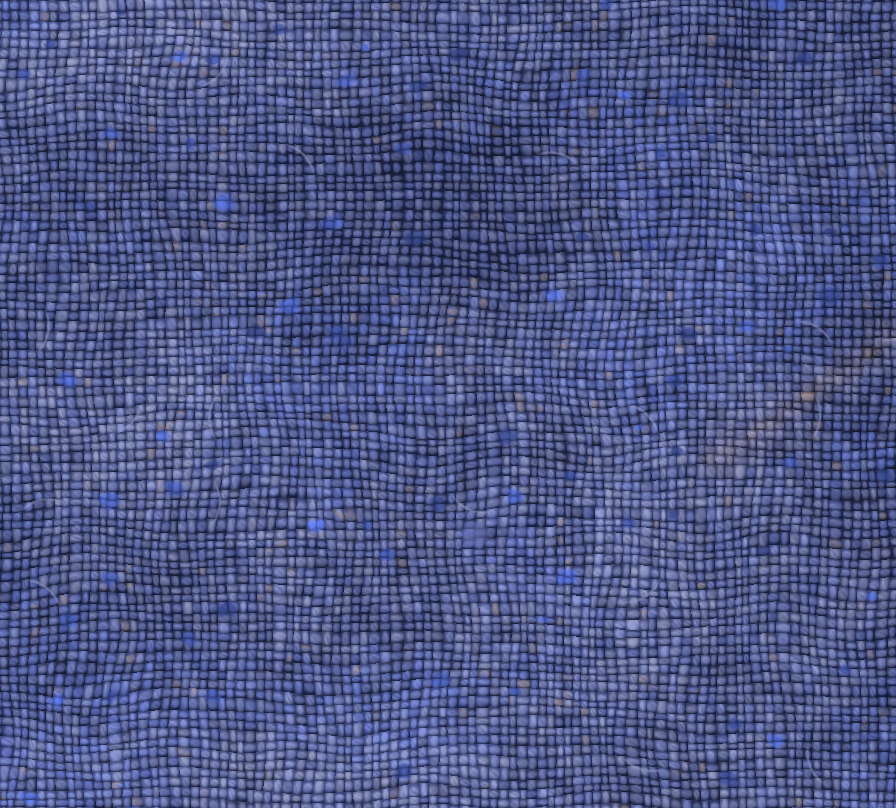
Reproduce this texture procedurally as a Shadertoy shader.

```glsl
// Worn blue linen in plain weave, with uneven threads, slubs, creases and loose fibres.

const vec2 THREADS = vec2(94.0, 84.0);   // repeats across and down
const vec3 GAP     = vec3(0.09, 0.12, 0.25);
const vec3 SHADE   = vec3(0.21, 0.24, 0.41);
const vec3 BODY    = vec3(0.30, 0.34, 0.55);
const vec3 LIGHT   = vec3(0.43, 0.46, 0.66);
const vec3 SHEEN   = vec3(0.61, 0.63, 0.78);
const vec3 DYE     = vec3(0.23, 0.31, 0.63);
const vec3 TAN     = vec3(0.50, 0.43, 0.42);

float hash(vec2 p) {
    vec3 k = fract(p.xyx * 0.1031);
    k += dot(k, k.yzx + 33.33);
    return fract((k.x + k.y) * k.z);
}

float noise(vec2 p) {
    vec2 i = floor(p), f = fract(p);
    f = f * f * (3.0 - 2.0 * f);
    return mix(mix(hash(i), hash(i + vec2(1, 0)), f.x),
               mix(hash(i + vec2(0, 1)), hash(i + vec2(1, 1)), f.x), f.y);
}

float fbm(vec2 p) {
    float sum = 0.0, gain = 0.5;
    for (int i = 0; i < 4; i++) {
        sum += gain * noise(p);
        p = p * 2.03 + 17.3;
        gain *= 0.5;
    }
    return sum / 0.9375;
}

float segmentDist(vec2 p, vec2 a, vec2 b) {
    vec2 ab = b - a;
    return length(p - a - ab * clamp(dot(p - a, ab) / dot(ab, ab), 0.0, 1.0));
}

// Dark gap to bright thread crown
vec3 threadColour(float tone) {
    float t = clamp(tone, 0.0, 1.0) * 4.0;
    vec3 c = mix(GAP, SHADE, clamp(t, 0.0, 1.0));
    c = mix(c, BODY, clamp(t - 1.0, 0.0, 1.0));
    c = mix(c, LIGHT, clamp(t - 2.0, 0.0, 1.0));
    return mix(c, SHEEN, clamp(t - 3.0, 0.0, 1.0));
}

// Threads wander and change width along their length
vec2 bendThreads(vec2 p) {
    vec2 bend = vec2(noise(p * vec2(0.7, 0.16)), noise(p * vec2(0.16, 0.7) + 41.0));
    vec2 drift = vec2(noise(p * 0.11 + 7.0), noise(p * 0.11 + 23.0));
    return p + 0.6 * (bend - 0.5) + 1.2 * (drift - 0.5);
}

// Tone of one crossing; alternate crossings lie along and across
float weaveTone(vec2 p) {
    vec2 id = floor(p), f = fract(p) - 0.5;
    float over = mod(id.x + id.y, 2.0);
    vec2 q = over > 0.5 ? f : f.yx;
    float size = mix(0.86, 1.12, hash(id + 5.0));
    float crown = 1.0 - smoothstep(0.20, 0.67, length(q * vec2(1.16, 0.84)) * size);
    float fibre = noise(vec2(q.x * 5.0 + q.y * 2.5, q.y * 1.5) + id * 9.0) - 0.5;
    float slope = dot(f, vec2(-0.16, 0.24));
    return 0.05 + 0.66 * crown + slope + 0.22 * fibre * crown
         + 0.24 * (hash(id + 71.0) - 0.5) + 0.04 * (over - 0.5);
}

// Scattered lumps: x = cover, y = brightness of the nearest lump
vec2 slubs(vec2 p, float spacing, float chance) {
    vec2 home = floor(p / spacing), result = vec2(0.0);
    for (int y = -1; y <= 1; y++)
    for (int x = -1; x <= 1; x++) {
        vec2 id = home + vec2(x, y);
        vec2 centre = (id + vec2(hash(id + 3.0), hash(id + 13.0))) * spacing;
        float radius = mix(0.55, 1.25, hash(id + 29.0));
        float d = length((p - centre) * vec2(0.85, 1.1)) + 0.5 * (noise(p * 1.3) - 0.5);
        float cover = step(hash(id + 53.0), chance) * (1.0 - smoothstep(radius * 0.5, radius, d));
        if (cover > result.x) result = vec2(cover, hash(id + 67.0));
    }
    return result;
}

// Thin curved hairs, one arc in some grid cells
float hairs(vec2 p, float spacing, float chance) {
    vec2 id = floor(p / spacing), f = fract(p / spacing) - 0.5;
    float angle = 6.2832 * hash(id + 91.0);
    vec2 along = vec2(cos(angle), sin(angle));
    vec2 q = vec2(dot(f, along), dot(f, vec2(-along.y, along.x)));
    float d = abs(q.y + 1.2 * q.x * q.x - 0.06) * spacing;
    float ends = 1.0 - smoothstep(0.15, 0.3, abs(q.x));
    return step(hash(id + 101.0), chance) * ends * (1.0 - smoothstep(0.04, 0.22, d));
}

void mainImage(out vec4 fragColor, in vec2 fragCoord) {
    vec2 uv = fragCoord / iResolution.xy;
    vec2 p = uv * THREADS;
    vec2 woven = bendThreads(p);
    vec2 id = floor(woven);

    // Broad fading, plus a worn patch at the upper left
    float fade = 0.65 * (fbm(uv * 4.0 + 2.0) - 0.5) + 0.12 * (noise(p * 0.35) - 0.5);
    fade += 0.11 * exp(-18.0 * dot(uv - vec2(0.08, 0.78), uv - vec2(0.08, 0.78)));
    fade += 0.08 * (0.5 - uv.y);

    // Soft folds near the right edge
    vec2 wobble = uv + 0.03 * (vec2(noise(uv * 9.0), noise(uv * 9.0 + 31.0)) - 0.5);
    float crease = exp(-60.0 * segmentDist(wobble, vec2(0.89, 0.04), vec2(1.02, 0.14)))
                 + 0.6 * exp(-35.0 * segmentDist(wobble, vec2(0.84, 1.02), vec2(0.77, 0.68)));
    float rub = exp(-70.0 * segmentDist(wobble, vec2(0.80, 0.42), vec2(1.02, 0.60)));

    float tone = weaveTone(woven) + fade * 0.75 - 0.2 * crease + 0.06 * rub;
    vec3 colour = threadColour(tone);

    // Uneven dye, greyed threads and tan flecks
    float dye = smoothstep(0.42, 0.72, fbm(uv * 7.0 + 11.0));
    colour = mix(colour, DYE * (0.45 + 1.1 * tone), 0.16 + 0.28 * dye);
    colour = mix(colour, vec3(dot(colour, vec3(0.3, 0.5, 0.2))) + vec3(0.0, 0.0, 0.06), 0.4 * hash(id + 37.0));
    float fleck = step(0.975, hash(id + 83.0)) * smoothstep(0.25, 0.6, noise(p * 2.5));
    colour = mix(colour, TAN * (0.4 + tone), 0.5 * fleck + 0.4 * rub);

    // Lumps and hairs resting on the weave
    vec2 lump = slubs(p, 7.0, 0.42);
    colour = mix(colour, DYE * mix(0.75, 1.4, lump.y) * (0.75 + 0.5 * tone), 0.75 * lump.x);
    float knot = length((p - vec2(49.8, 28.5)) * vec2(0.9, 1.0));
    colour = mix(colour, mix(LIGHT, DYE, 0.35) * (0.85 + 0.3 * tone), 0.85 * (1.0 - smoothstep(0.9, 1.6, knot)));
    colour = mix(colour, SHEEN, 0.45 * hairs(p, 9.0, 0.16));

    fragColor = vec4(colour, 1.0);
}
```
